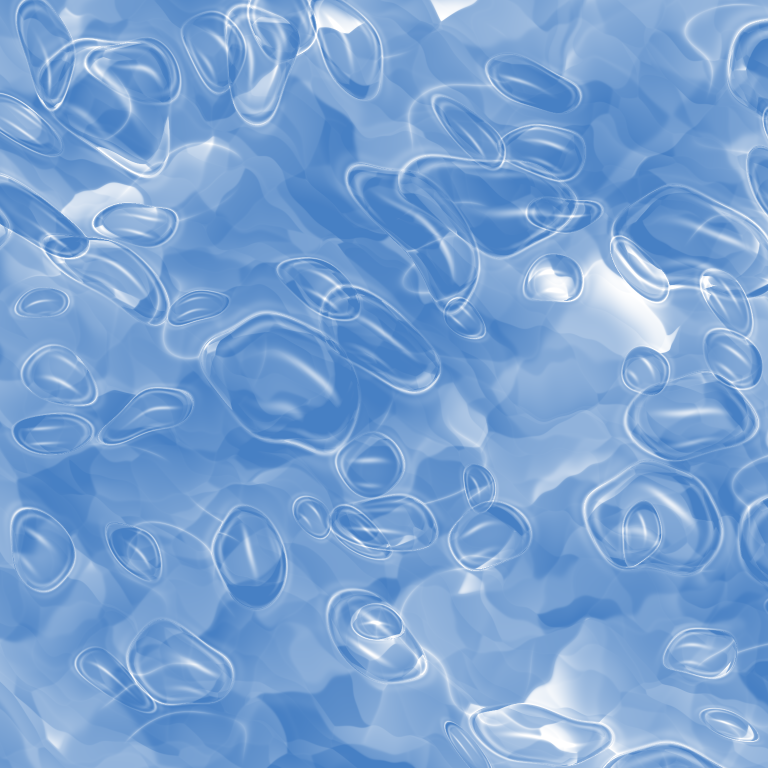
Reproduce this texture procedurally as a Shadertoy shader.

```glsl
// Clear blue gel: overlapping translucent facets bent by glossy, tilted bubbles.
#define DEEP vec3(0.25, 0.48, 0.757)
#define PALE vec3(1.0, 1.0, 1.0)
#define BASE_TONE 0.265
#define FACET_CONTRAST 0.30
#define FACET_SHARPNESS 45.0
#define WARP 0.017
#define TILT -0.6
#define BUBBLE_ROWS 5.0
#define BUBBLE_LIGHT 0.85
#define FOLD_LIGHT 0.34
#define GLINT_LIGHT 0.42

vec2 hash2(vec2 p) {
    vec3 q = fract(p.xyx * vec3(0.1031, 0.1030, 0.0973));
    q += dot(q, q.yzx + 33.33);
    return fract((q.xx + q.yz) * q.zy);
}

mat2 turn(float a) {
    float c = cos(a), s = sin(a);
    return mat2(c, -s, s, c);
}

float bell(float x, float width) {
    x /= width;
    return exp(-x * x);
}

// Layered sines, each octave pushed by the ones before
vec2 ripple(vec2 p) {
    vec2 sum = vec2(0.0);
    float amp = 1.0;
    for (int i = 0; i < 4; i++) {
        sum += amp * sin(p.yx * vec2(1.0, 1.3) + vec2(1.7, 4.1) * float(i) + sum);
        p = turn(1.1) * p * 1.7;
        amp *= 0.6;
    }
    return sum;
}

// Cellular noise: every cell has its own tone and slope, with a faint bright seam
float facets(vec2 p) {
    vec2 cell = floor(p);
    float total = 1e-30, squares = 0.0, tone = 0.0;
    for (int y = -1; y <= 1; y++)
    for (int x = -1; x <= 1; x++) {
        vec2 id = cell + vec2(x, y);
        vec2 toSeed = id + hash2(id) - p;
        vec2 look = hash2(id + 37.0);
        vec2 slope = hash2(id + 71.0) - 0.5;
        float w = exp(-FACET_SHARPNESS * dot(toSeed, toSeed));
        tone += w * (look.x + dot(toSeed, slope) * 1.3);
        total += w;
        squares += w * w;
    }
    float seam = 1.0 - squares / max(total * total, 1e-30);
    return tone / total + 0.22 * seam;
}

// Scattered bean-shaped bubbles: they add light and bend what lies behind
void bubbles(vec2 p, float rows, float share, float seed, inout vec2 bend, inout float light) {
    vec2 cell = floor(p * rows);
    for (int y = -1; y <= 1; y++)
    for (int x = -1; x <= 1; x++) {
        vec2 id = cell + vec2(x, y);
        vec2 place = hash2(id + seed);
        vec2 kind = hash2(id + seed + 57.0);
        vec2 form = hash2(id + seed + 91.0);
        if (kind.x > share) continue;

        vec2 d = p - (id + 0.2 + 0.6 * place) / rows;
        float halfLength = mix(0.26, 0.62, form.y) / rows;
        vec2 radii = halfLength * vec2(1.0, mix(0.4, 0.68, kind.y));
        vec2 q = turn(TILT + 1.7 * (form.x - 0.5)) * d / radii;
        q.y += 0.55 * (place.x - 0.3) * (q.x * q.x - 0.3);
        float r = length(q);
        float body = smoothstep(1.03, 0.97, r);

        // Rims shine on two opposite sides
        float side = 6.28 * place.y;
        float glare = dot(q / (r + 1e-4), vec2(cos(side), sin(side)));
        glare *= glare;
        float rim = bell(r - 1.0, 0.035) * (0.12 + 0.5 * glare);
        float innerRim = bell(r - 0.83, 0.055) * 0.35 * glare;
        float halo = bell(r - 1.14, 0.09) * 0.13 * glare;

        // Long reflections follow the curve of the body
        float bands = 0.5 + 0.5 * sin(q.y * 8.0 + q.x * q.x * 2.2 + 6.28 * kind.y);
        float streak = pow(bands, 9.0) * smoothstep(0.92, 0.35, r);
        streak *= bell(q.x - 0.9 * (form.y - 0.5), 0.5) * 0.6;
        float shade = body * smoothstep(0.1, 0.95, r) * 0.09;

        light += rim + innerRim + halo + streak - shade;
        float r2 = r * r;
        bend += body * (d * r2 * r2 * 1.3 + (form - 0.5) * 0.25);
    }
}

float gelTone(vec2 uv) {
    vec2 wave = ripple(uv * 9.0);
    vec2 p = uv + WARP * wave;
    vec2 bend = vec2(0.0);
    float light = 0.0;
    bubbles(p, BUBBLE_ROWS, 0.82, 13.0, bend, light);
    bubbles(p, BUBBLE_ROWS * 1.8, 0.36, 143.0, bend, light);

    // Translucent sheets of different size, stretch and direction
    vec2 s = p + bend + WARP * 0.5 * ripple(uv * 23.0 + 5.0);
    float broad = facets(turn(-0.3) * s * vec2(5.0, 6.5) + 3.0);
    float middle = facets(turn(0.5) * s * vec2(9.0, 13.0) + 19.0);
    float fine = facets((turn(TILT) * s) * vec2(11.0, 30.0) + 43.0);
    float sheets = 0.85 * broad + 0.65 * middle + 0.42 * fine - 0.96;

    // Thin curved folds and a few white facets
    float fold = pow(1.0 - abs(sin(wave.x * 2.6 + bend.x * 9.0)), 10.0);
    fold *= smoothstep(0.1, 1.3, ripple(uv * 13.0 + 8.0).y);
    float glint = smoothstep(0.92, 1.25, middle) * smoothstep(0.35, 0.8, broad);

    float drift = 0.035 * ripple(uv * 5.0 + 2.0).x;
    float tone = BASE_TONE + drift + FACET_CONTRAST * sheets;
    tone += BUBBLE_LIGHT * light + FOLD_LIGHT * fold + GLINT_LIGHT * glint;
    return clamp(tone, 0.04, 1.0);
}

void mainImage(out vec4 fragColor, in vec2 fragCoord) {
    // Four samples smooth every edge
    float tone = 0.0;
    for (int i = 0; i < 4; i++) {
        vec2 offset = vec2(i % 2, i / 2) * 0.5 - 0.25;
        tone += 0.25 * gelTone((fragCoord + offset) / iResolution.y);
    }
    fragColor = vec4(mix(DEEP, PALE, tone), 1.0);
}
```
